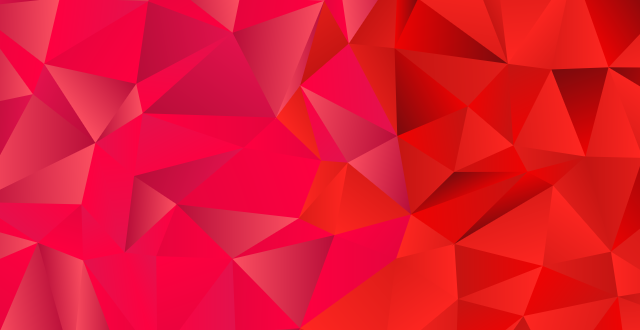
Give the GLSL for this background, as a WebGL 1 fragment shader.

```glsl
precision highp float;
// Low-poly mesh of red triangles: a tilted grid of jittered points, each
// quad split along one diagonal, every facet filled with a linear gradient.
// Facets run from pinks on the left to scarlet and maroon on the right.

#define ROWS 4.9          // grid cells per canvas height
#define JITTER 0.46       // point displacement in cells, below 0.5
#define TILT 0.42         // grid rotation in radians
#define RED_START 0.57    // share of the width where pinks turn to reds
#define CORAL vec3(0.99, 0.31, 0.38)
#define CRIMSON vec3(0.72, 0.05, 0.22)
#define VIVID vec3(1.00, 0.00, 0.25)
#define ROSE vec3(0.89, 0.07, 0.30)
#define SCARLET vec3(1.00, 0.15, 0.13)
#define BRICK vec3(0.77, 0.08, 0.07)
#define FIRE vec3(0.94, 0.01, 0.01)
#define MAROON vec3(0.48, 0.04, 0.05)

uniform vec2 u_resolution;

vec2 hash2(vec2 p) {
  vec3 q = fract(vec3(p.xyx) * vec3(0.1031, 0.1030, 0.0973));
  q += dot(q, q.yzx + 33.33);
  return fract((q.xx + q.yz) * q.zy);
}

float cross2(vec2 a, vec2 b) { return a.x * b.y - a.y * b.x; }

// Twice the signed area, positive when counter-clockwise
float area(vec2 a, vec2 b, vec2 c) { return cross2(b - a, c - a); }

vec2 meshPoint(vec2 id) {
  return id + JITTER * (2.0 * hash2(id + 71.0) - 1.0);
}

mat2 tilt(float angle) {
  float c = cos(angle), s = sin(angle);
  return mat2(c, s, -s, c);
}

// Distance to the left side of the edge from a to b
float edgeDistance(vec2 p, vec2 a, vec2 b) {
  return area(a, b, p) / max(length(b - a), 1e-4);
}

// Gradient between two related colours, chosen by position and chance
vec3 facetColour(float across, vec2 chance, float t) {
  if (across + 0.24 * (chance.y - 0.5) < RED_START) {
    if (chance.x < 0.34) return mix(CORAL, CRIMSON, t);
    if (chance.x < 0.60) return mix(VIVID, mix(VIVID, CRIMSON, 0.35), t);
    if (chance.x < 0.82) return mix(ROSE, CRIMSON, t);
    return mix(VIVID, ROSE, t);
  }
  float pick = chance.x + 0.3 * (across - 0.8);
  if (pick < 0.32) return mix(SCARLET, mix(SCARLET, BRICK, 0.6), t);
  if (pick < 0.56) return mix(BRICK, mix(BRICK, SCARLET, 0.5), t);
  if (pick < 0.78) return mix(FIRE, BRICK, t);
  return mix(MAROON, FIRE, t);
}

// Facet colour weighted by its antialiased coverage, coverage in w
vec4 facet(vec2 p, vec2 a, vec2 b, vec2 c, vec2 seed, float pixel) {
  float inside = min(edgeDistance(p, a, b),
                 min(edgeDistance(p, b, c), edgeDistance(p, c, a)));
  float coverage = clamp(inside / pixel + 0.5, 0.0, 1.0);
  if (coverage <= 0.0) return vec4(0.0);

  // Mostly sideways gradient, stretched over the extent of the facet
  vec2 turn = hash2(seed + 19.0);
  float lean = 2.0 * turn.x - 1.0;
  vec2 dir = tilt(TILT + 1.5 * lean * lean * lean) * vec2(1.0, 0.0);
  if (turn.y < 0.5) dir = -dir;
  vec3 ends = vec3(dot(a, dir), dot(b, dir), dot(c, dir));
  float low = min(ends.x, min(ends.y, ends.z));
  float high = max(ends.x, max(ends.y, ends.z));
  float t = clamp((dot(p, dir) - low) / max(high - low, 1e-4), 0.0, 1.0);

  vec2 centre = tilt(-TILT) * ((a + b + c) / 3.0);
  float across = centre.x / ROWS * u_resolution.y / u_resolution.x;
  return vec4(facetColour(across, hash2(seed), t), 1.0) * coverage;
}

void main() {
  vec2 p = tilt(TILT) * (gl_FragCoord.xy / u_resolution.y * ROWS);
  float pixel = ROWS / u_resolution.y;
  vec4 sum = vec4(0.0);

  for (int j = -1; j <= 1; j++) {
    for (int i = -1; i <= 1; i++) {
      vec2 id = floor(p) + vec2(float(i), float(j));
      vec2 a = meshPoint(id);
      vec2 b = meshPoint(id + vec2(1.0, 0.0));
      vec2 c = meshPoint(id + vec2(1.0, 1.0));
      vec2 d = meshPoint(id + vec2(0.0, 1.0));

      // Pick a diagonal that lies within the quad
      float alongAC = min(area(a, b, c), area(a, c, d));
      float alongBD = min(area(a, b, d), area(b, c, d));
      float bias = mix(0.5, 2.0, hash2(id + 137.0).x);
      vec2 seed = id + 211.0;
      if (alongAC * bias > alongBD) {
        sum += facet(p, a, b, c, seed, pixel);
        sum += facet(p, a, c, d, seed + 47.5, pixel);
      } else {
        sum += facet(p, a, b, d, seed, pixel);
        sum += facet(p, b, c, d, seed + 47.5, pixel);
      }
    }
  }
  gl_FragColor = vec4(sum.rgb / max(sum.w, 1e-4), 1.0);
}
```
